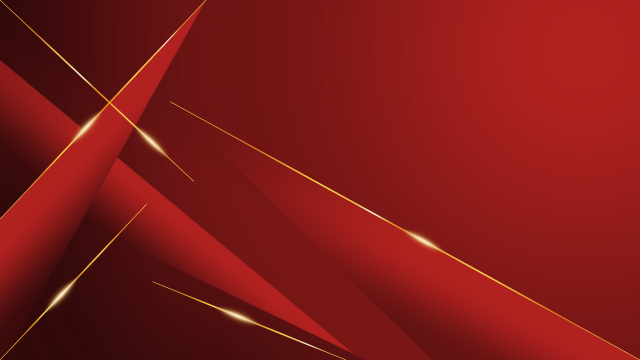
Write a WebGL 2 fragment shader that draws this background.

```glsl
#version 300 es
precision highp float;
// Folded red panels with dark shading, crossed by thin glowing gold lines.
uniform vec2 u_resolution;
out vec4 fragColor;

const vec3 DARK_RED = vec3(0.17, 0.03, 0.035);
const vec3 BRIGHT_RED = vec3(0.695, 0.13, 0.122);
const vec3 DEEP_GOLD = vec3(0.88, 0.55, 0.10);
const vec3 PALE_GOLD = vec3(0.98, 0.82, 0.28);
const vec3 CREAM = vec3(1.0, 0.97, 0.82);

// Signed distance to the line a-b, positive on its left side.
float side(vec2 p, vec2 a, vec2 b) {
    vec2 d = normalize(b - a);
    return dot(p - a, vec2(-d.y, d.x));
}

float cover(float dist, float px) {
    return smoothstep(-px, px, dist);
}

float falloff(float near, float far, float x) {
    return 1.0 - smoothstep(near, far, x);
}

vec3 red(float light) {
    return mix(DARK_RED, BRIGHT_RED, light);
}

// Tapered gold stroke with a lens-shaped glow and a small white spark.
vec3 goldLine(vec3 base, vec2 p, vec2 a, vec2 b, float glowAt, float sparkAt, float px) {
    float len = length(b - a);
    vec2 dir = (b - a) / len;
    float along = dot(p - a, dir);
    float across = abs(side(p, a, b));
    float t = along / len;
    float ends = cover(along, px) * cover(len - along, px);
    float width = 0.006 + 0.013 * smoothstep(0.0, 0.3, t) * falloff(0.7, 1.0, t);
    float stroke = clamp((width - across) / px + 0.5, 0.0, 1.0) * ends;
    vec3 gold = mix(DEEP_GOLD, PALE_GOLD, 0.5 + 0.5 * cos(t * 19.0));
    float spark = exp(-pow((along - sparkAt * len) / 0.35, 2.0));
    vec3 col = mix(base, mix(gold, CREAM, spark), stroke);

    float u = (along - glowAt * len) / 0.65;
    float lens = max(1.0 - u * u, 0.0);
    float halo = exp(-pow(across / (0.015 + 0.10 * lens), 2.0)) * lens;
    float core = exp(-pow(across / (0.012 + 0.05 * lens), 2.0)) * lens * lens;
    col = mix(col, PALE_GOLD * vec3(0.8, 0.65, 0.5), 0.6 * halo);
    return mix(col, CREAM, 0.9 * core);
}

void main() {
    // The canvas is 16 by 9 units.
    float px = 9.0 / u_resolution.y;
    vec2 p = gl_FragCoord.xy * px;

    // Radial backdrop lit from the upper right, with faint rings.
    float radius = length(p - vec2(14.6, 7.75));
    float light = 1.0 - 0.5 * smoothstep(0.0, 9.5, radius) - 0.45 * smoothstep(9.0, 15.0, radius);
    light += 0.006 * sin(radius * 9.0);

    // Long triangular fold on the right.
    vec2 foldTop = vec2(4.25, 6.46);
    vec2 foldEnd = vec2(16.0, 0.0);
    float depth = -side(p, foldTop, foldEnd);
    float along = dot(p - foldTop, normalize(foldEnd - foldTop));
    float inFold = side(p, foldTop, vec2(10.79, 0.0));

    // Diagonal band narrowing toward the lower middle.
    vec2 tip = vec2(8.85, 0.15);
    float bandDepth = -side(p, vec2(0.0, 7.5), tip);
    float bandBase = side(p, vec2(0.0, 4.42), tip);
    float bandLight = mix(0.12, 1.0, falloff(0.1, 1.9, bandDepth));
    bandLight *= mix(0.75, 1.0, smoothstep(0.0, 3.0, p.x));

    // Steep wedge on the left.
    vec2 peak = vec2(5.15, 9.0);
    vec2 foot = vec2(0.0, 3.52);
    float wedgeDepth = side(p, peak, foot);
    float wedgeEdge = -side(p, peak, vec2(0.08, 0.0));
    float wedgeLight = mix(0.12, 1.0, falloff(0.4, 2.1, wedgeDepth));

    // Shading around the panels: lifted between band and fold, dim below the band.
    light += 0.07 * smoothstep(0.0, 1.5, depth) * cover(-bandDepth, px);
    light -= 0.13 * cover(-bandBase, px) * smoothstep(3.0, 7.0, p.x);

    // Panels from back to front.
    float foldLight = mix(0.42, 1.0, falloff(0.4, 2.15, depth));
    foldLight = mix(light, foldLight, smoothstep(0.6, 7.5, along));
    light = mix(light, foldLight, cover(min(depth, inFold), px));
    light = mix(light, bandLight, cover(min(bandDepth, bandBase), px));
    light = mix(light, wedgeLight, cover(min(wedgeDepth, wedgeEdge), px));
    vec3 col = red(clamp(light, 0.0, 1.0));

    // Gold lines.
    col = goldLine(col, p, peak, foot, 0.583, 0.19, px);
    col = goldLine(col, p, vec2(0.0, 9.0), vec2(4.85, 4.46), 0.78, 0.41, px);
    col = goldLine(col, p, foldTop, foldEnd, 0.539, 0.43, px);
    col = goldLine(col, p, vec2(3.67, 3.9), vec2(0.0), 0.585, 0.57, px);
    col = goldLine(col, p, vec2(3.81, 1.96), vec2(8.65, 0.0), 0.44, 0.81, px);
    fragColor = vec4(col, 1.0);
}
```
